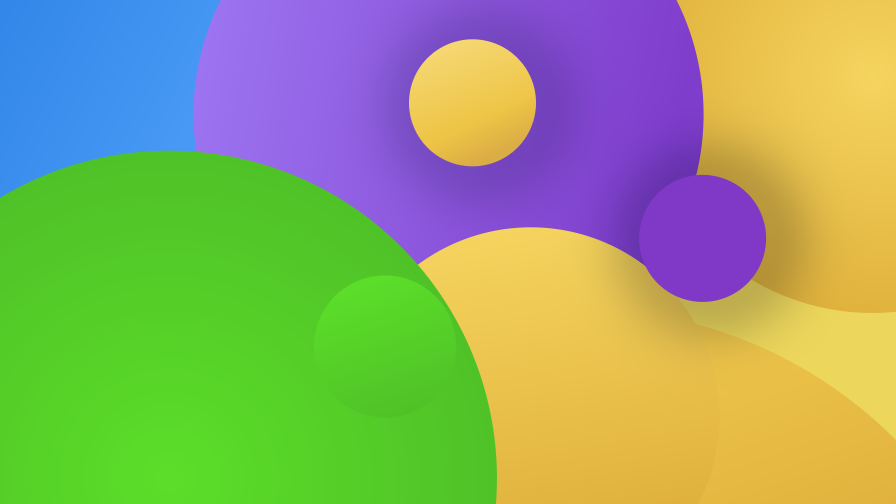
A Shadertoy shader for this background:

```glsl
const vec3 BLUE_DEEP = vec3(0.20, 0.53, 0.91);
const vec3 BLUE_LIGHT = vec3(0.28, 0.60, 0.96);
const vec3 LEMON = vec3(0.93, 0.84, 0.36);
const vec3 GOLD_LIGHT = vec3(0.96, 0.83, 0.37);
const vec3 GOLD = vec3(0.93, 0.77, 0.29);
const vec3 GOLD_DEEP = vec3(0.88, 0.70, 0.24);
const vec3 VIOLET_LIGHT = vec3(0.61, 0.45, 0.94);
const vec3 VIOLET = vec3(0.50, 0.24, 0.80);
const vec3 VIOLET_FLAT = vec3(0.50, 0.22, 0.78);
const vec3 GREEN_LIGHT = vec3(0.36, 0.87, 0.16);
const vec3 GREEN_DEEP = vec3(0.31, 0.76, 0.155);

// Progress from 0 to 1 along the segment a to b
float ramp(vec2 p, vec2 a, vec2 b) {
    vec2 axis = b - a;
    return clamp(dot(p - a, axis) / dot(axis, axis), 0.0, 1.0);
}

// Progress from 0 at the center to 1 at the rim
float radial(vec2 p, vec2 center, float radius) {
    return clamp(length(p - center) / radius, 0.0, 1.0);
}

// Smooth-edged filled disc
vec3 disc(vec3 base, vec3 fill, vec2 p, vec2 center, float radius, float pixel) {
    float d = length(p - center) - radius;
    return mix(base, fill, clamp(0.5 - d / pixel, 0.0, 1.0));
}

// Soft dark halo that fades away outside a disc
vec3 shadow(vec3 base, vec2 p, vec2 center, float radius, float blur, float strength) {
    float d = max(length(p - center) - radius, 0.0) / blur;
    return mix(base, base * vec3(0.42, 0.45, 0.55), strength * exp(-d * d));
}

void mainImage(out vec4 fragColor, in vec2 fragCoord) {
    float pixel = 1.0 / iResolution.y;
    vec2 p = fragCoord * pixel;

    // Backdrop
    vec3 blue = mix(BLUE_DEEP, BLUE_LIGHT, ramp(p, vec2(0.0, 0.95), vec2(0.38, 0.75)));
    vec3 color = mix(blue, LEMON, smoothstep(0.6, 1.2, p.x));

    // Golden discs at the right
    vec2 c = vec2(1.731, 0.847);
    float r = 0.468;
    color = disc(color, mix(GOLD_LIGHT, GOLD_DEEP, radial(p, c, r)), p, c, r, pixel);
    vec3 fill = mix(GOLD, GOLD_DEEP, ramp(p, vec2(1.42, 0.32), vec2(1.56, -0.08)));
    color = disc(color, fill, p, vec2(1.153, -0.493), 0.88, pixel);

    // Large violet disc
    fill = mix(VIOLET_LIGHT, VIOLET, ramp(p, vec2(0.40, 0.84), vec2(1.33, 0.66)));
    color = disc(color, fill, p, vec2(0.890, 0.773), 0.506, pixel);

    // Small golden disc with its shadow
    c = vec2(0.9375, 0.796);
    r = 0.126;
    color = shadow(color, p, c + vec2(0.015, -0.008), r, 0.085, 0.27);
    fill = mix(GOLD_LIGHT + vec3(0.0, 0.01, 0.07), vec3(0.93, 0.77, 0.27),
               ramp(p, c + vec2(-0.04, 0.11), c + vec2(0.015, -0.035)));
    fill = mix(fill, vec3(0.86, 0.68, 0.27),
               ramp(p, c + vec2(0.015, -0.035), c + vec2(0.045, -0.10)));
    color = disc(color, fill, p, c, r, pixel);

    // Middle golden disc
    fill = mix(GOLD_LIGHT, GOLD_DEEP, ramp(p, vec2(1.00, 0.55), vec2(1.10, -0.03)));
    color = disc(color, fill, p, vec2(1.053, 0.174), 0.375, pixel);

    // Small violet disc with its shadow
    c = vec2(1.394, 0.527);
    color = shadow(color, p, c + vec2(0.015, -0.004), r, 0.085, 0.34);
    color = disc(color, VIOLET_FLAT, p, c, r, pixel);

    // Large green disc and the small one inside it
    c = vec2(0.336, 0.051);
    r = 0.650;
    color = disc(color, mix(GREEN_LIGHT, GREEN_DEEP, radial(p, c, r)), p, c, r, pixel);
    c = vec2(0.764, 0.3125);
    fill = mix(GREEN_LIGHT, GREEN_DEEP, ramp(p, c + vec2(-0.04, 0.13), c + vec2(0.05, -0.13)));
    color = disc(color, fill, p, c, 0.141, pixel);

    fragColor = vec4(color, 1.0);
}
```
